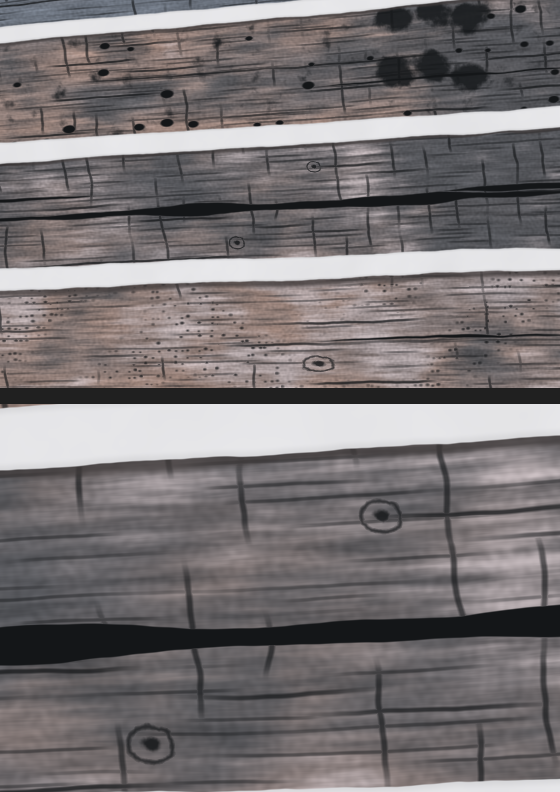
Top, the full canvas; bottom, a detail of the centre.
Reproduce this texture procedurally as a Shadertoy shader.

```glsl
// Weathered hewn log wall: four cracked timbers divided by sloping white chinking.

const vec3 CHAR  = vec3(0.10, 0.11, 0.12);
const vec3 SLATE = vec3(0.31, 0.32, 0.34);
const vec3 GREY  = vec3(0.46, 0.44, 0.45);
const vec3 TAN   = vec3(0.63, 0.53, 0.49);
const vec3 PALE  = vec3(0.70, 0.66, 0.67);
const vec3 LIME  = vec3(0.90, 0.90, 0.91);

vec2 hash2(vec2 p) {
    vec3 a = fract(p.xyx * vec3(0.1031, 0.1030, 0.0973));
    a += dot(a, a.yzx + 33.33);
    return fract((a.xx + a.yz) * a.zy);
}

float cornerRamp(vec2 cell, vec2 f, vec2 corner) {
    return dot(hash2(cell + corner) * 2.0 - 1.0, f - corner);
}

// Gradient noise, roughly -1 to 1
float noise(vec2 p) {
    vec2 c = floor(p), f = p - c, u = f * f * (3.0 - 2.0 * f);
    float low  = mix(cornerRamp(c, f, vec2(0, 0)), cornerRamp(c, f, vec2(1, 0)), u.x);
    float high = mix(cornerRamp(c, f, vec2(0, 1)), cornerRamp(c, f, vec2(1, 1)), u.x);
    return 1.5 * mix(low, high, u.y);
}

float fbm(vec2 p) {
    float sum = 0.0, amp = 0.6;
    for (int i = 0; i < 4; i++) {
        sum += amp * noise(p);
        p = p * 2.03 + 17.7;
        amp *= 0.5;
    }
    return sum;
}

// Chinking line: centre height and half thickness
vec2 seam(float i, float x) {
    float centre = 0.281 + 0.325 * i - 0.011 * i * (i - 1.0) + (0.037 + 0.027 * i) * x;
    float sway = 0.007 * noise(vec2(x * 3.0, i * 7.3 + 0.4));
    float rough = 0.004 * fbm(vec2(x * 12.0, i * 5.1 + 0.7));
    return vec2(centre + sway, 0.029 - 0.002 * i * i + rough);
}

// Broken hairlines running along p.x, one per row
float hairlines(vec2 p, float rows, float runs, float width, float cover, float px) {
    float row = floor(p.y * rows);
    float rnd = hash2(vec2(row, rows)).x;
    float bend = 0.25 * fbm(vec2(p.x * 7.0, row * 3.7 + 0.5));
    float d = abs(fract(p.y * rows) - 0.3 - 0.4 * rnd - bend) / rows;
    float run = smoothstep(0.0, 0.35, noise(vec2(p.x * runs + rnd * 40.0, row * 1.37 + 0.5)) + cover);
    return run * (1.0 - smoothstep(0.3 * width, width + px, d));
}

// Long tapered split between x0 and x1; d is the height above its line
float split(float x, float d, float x0, float x1, float width, float px) {
    float taper = smoothstep(x0, mix(x0, x1, 0.4), x) * (1.0 - smoothstep(mix(x0, x1, 0.7), x1, x));
    float w = width * taper * (1.0 + 0.7 * noise(vec2(x * 7.0, width * 900.0)));
    d += 0.006 * fbm(vec2(x * 6.0, width * 700.0));
    return smoothstep(0.0, 0.002, w) * (1.0 - smoothstep(w - px, w + px, abs(d)));
}

// Scattered worm and nail holes
float pits(vec2 p, float cells, float radius, float chance, float px) {
    vec2 c = floor(p * cells), h = hash2(c + cells);
    vec2 d = (fract(p * cells) - 0.3 - 0.4 * h) / cells;
    float r = radius * (0.4 + 0.6 * h.y);
    float keep = step(hash2(c + 91.0).x, chance);
    return keep * (1.0 - smoothstep(r - px, r + px, length(d * vec2(0.65, 1.0))));
}

// Knot: dark heart inside a broken ring
float knot(vec2 d, float r) {
    float s = length(d * vec2(0.8, 1.0)) / r + 0.3 * fbm(d * 60.0);
    return max(1.0 - smoothstep(0.2, 0.5, s), 0.8 - smoothstep(0.0, 0.25, abs(s - 0.95)));
}

void mainImage(out vec4 fragColor, in vec2 fragCoord) {
    float px = 1.0 / iResolution.y;
    vec2 p = fragCoord * px;

    // Which timber, and the chinking above and below it
    float k = 0.0;
    for (float i = 0.0; i < 3.0; i++) k += step(seam(i, p.x).x, p.y);
    vec2 under = seam(k - 1.0, p.x), over = seam(k, p.x);
    float span = over.x - under.x, t = (p.y - under.x) / span;
    vec2 q = vec2(p.x, 0.33 * t + k * 3.0);
    float bottom = 1.0 - step(0.5, k), top = step(1.5, k) * step(k, 2.5);
    float middle = step(0.5, k) * step(k, 1.5);

    // Weathered wood tone and grain
    float patches = fbm(q * vec2(3.0, 9.0) + 4.3);
    float stain = fbm(q * vec2(4.0, 6.0) + 31.7);
    float grain = fbm(q * vec2(7.0, 85.0));
    float right = smoothstep(0.65, 1.4, p.x);
    float warmth = 0.75 * bottom + 0.6 * top + middle * (0.35 - 0.35 * smoothstep(0.4, 0.6, t));
    vec3 col = mix(GREY, TAN, clamp(warmth + 0.9 * patches - 0.35 * right, 0.0, 1.0));
    float bleach = 0.3 * bottom - 0.15 * top + 0.1 * middle;
    col = mix(col, PALE, 0.8 * smoothstep(0.1, 0.6, bleach + stain + 0.3 * grain));
    float gloom = top * (0.2 + 0.3 * right + 0.2 * t) + middle * (0.15 + 0.35 * right + 0.25 * t) + 0.1 * bottom * right;
    col = mix(col, SLATE, 0.85 * smoothstep(0.1, 0.65, gloom - stain * 0.8 - 0.2 * grain));
    col = mix(col, vec3(0.41, 0.46, 0.52), 0.7 * step(2.5, k));
    col *= 1.0 + 0.3 * grain + 0.1 * noise(p * 130.0);

    // Charred spots on the top timber
    float burn = 0.0;
    for (float i = 0.0; i < 6.0; i++) {
        vec2 c = vec2(1.02 + 0.095 * mod(i, 3.0), 0.815 + 0.145 * floor(i / 3.0) + 0.015 * sin(i * 2.0));
        burn = max(burn, 1.0 - length((p - c) * vec2(0.9, 1.2)) / 0.06);
    }
    col = mix(col, CHAR, 0.9 * top * smoothstep(0.1, 0.5, burn + 0.7 * fbm(p * 22.0)));

    // Drying cracks, upright hewing cuts, holes and knots
    float dark = 0.75 * hairlines(q, 42.0, 3.0, 0.0022, -0.08, px);
    dark = max(dark, 0.45 * hairlines(q + 0.37, 95.0, 6.0, 0.0015, 0.0, px));
    float cuts = hairlines(q.yx + vec2(0.0, 0.04 * t), 13.0, 11.0, 0.0032, 0.12 * middle - 0.2 * bottom, px);
    dark = max(dark, 0.65 * cuts);
    dark = max(dark, top * pits(q, 13.0, 0.011, 0.28, px));
    float wormy = smoothstep(-0.25, 0.3, noise(p * 5.0 + 2.0));
    dark = max(dark, 0.75 * bottom * wormy * pits(q, 65.0, 0.0034, 0.4, px));
    dark = max(dark, 0.85 * max(knot(p - vec2(0.808, 0.57), 0.014), knot(p - vec2(0.61, 0.374), 0.016)));
    dark = max(dark, 0.85 * knot((p - vec2(0.82, 0.062)) * vec2(0.6, 1.0), 0.02));

    // Long splits
    float cleft = split(p.x, (t - 0.47) * span, -0.3, 1.7, 0.0105, px);
    cleft = max(cleft, split(p.x, (t - 0.52) * span, 1.08, 1.7, 0.007, px));
    cleft = max(cleft, split(p.x, (t - 0.62) * span, -0.3, 0.32, 0.004, px));
    dark = max(dark, middle * cleft);
    dark = max(dark, top * split(p.x, (t - 0.37) * span, 0.66, 1.6, 0.003, px));
    dark = max(dark, bottom * split(p.x, (t - 0.49) * span, 0.7, 1.6, 0.0032, px));
    col = mix(col, CHAR * 0.8, dark);

    // Shaded, chipped upper edge
    float depth = over.x - over.y - p.y;
    float rim = 0.011 + 0.012 * bottom + 0.007 * noise(vec2(p.x * 9.0, k * 4.0 + 0.3));
    col = mix(col, vec3(0.25, 0.23, 0.23), 0.75 * (1.0 - smoothstep(0.3 * rim, rim, depth)));

    // White chinking
    float fill = max(over.y - abs(p.y - over.x), under.y - abs(p.y - under.x));
    vec3 lime = LIME * (1.0 + 0.025 * fbm(p * 8.0)) - 0.05 * (1.0 - smoothstep(0.0, 0.008, fill));
    col = mix(col, lime, smoothstep(-px, px, fill));
    fragColor = vec4(clamp(col, 0.0, 1.0), 1.0);
}
```
